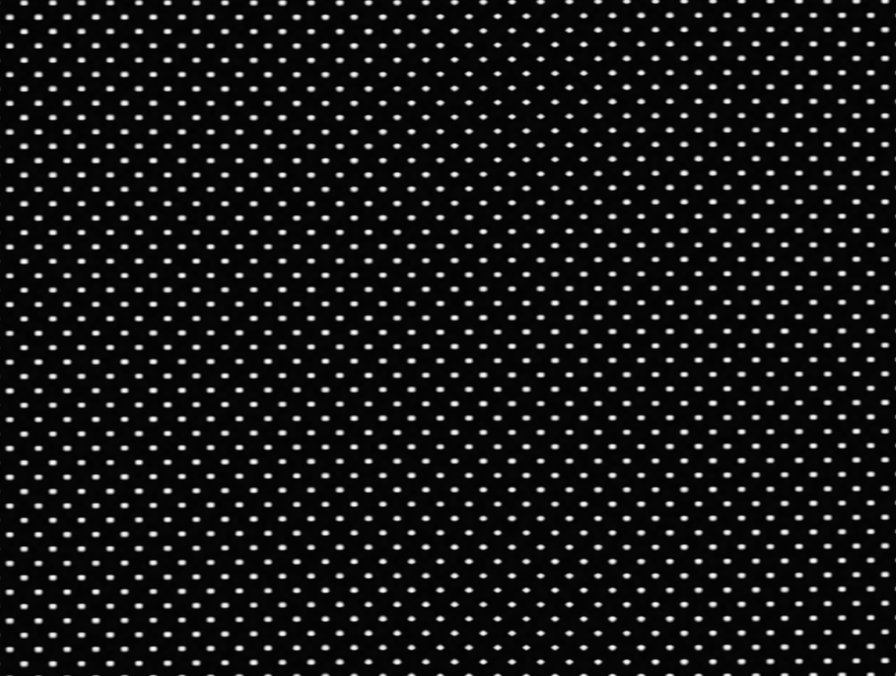
Write a WebGL 2 fragment shader that draws this pattern.

```glsl
#version 300 es
precision highp float;
// Soft white dashes in a staggered grid on near-black, their shape drifting slowly across the canvas.

uniform vec2 u_resolution;
out vec4 fragColor;

const float TAU = 6.2831853;
const float REPEATS = 31.22; // cells across the canvas width

float hash(vec2 p) {
    vec3 q = fract(vec3(p.xyx) * 0.1031);
    q += dot(q, q.yzx + 33.33);
    return fract((q.x + q.y) * q.z);
}

float valueNoise(vec2 p) {
    vec2 i = floor(p);
    vec2 f = smoothstep(0.0, 1.0, fract(p));
    return mix(mix(hash(i), hash(i + vec2(1, 0)), f.x),
               mix(hash(i + vec2(0, 1)), hash(i + vec2(1, 1)), f.x), f.y);
}

// Soft superellipse; local is the offset from its centre in cells.
float dash(vec2 local, vec2 id) {
    vec2 place = id / REPEATS;

    // Pointed near the centre of the top and bottom, boxy elsewhere
    float pointed = exp(-pow((place.x - 0.55) / 0.22, 2.0))
                  * (0.5 + 0.5 * cos(TAU * (place.y - 0.64) / 0.62));
    float power = mix(2.5, 1.5, pointed);

    // Domes and bowls: one half is taller than the other
    float bias = 0.2 * sin(TAU * (place.x - 0.55) / 0.7)
                     * cos(TAU * (place.y - 0.64) / 1.2);
    local.y *= 1.0 - bias * sign(local.y);

    vec2 r = pow(abs(local) / vec2(1.22, 0.82), vec2(power));
    float radius = pow(r.x + r.y, 1.0 / power);
    float size = 0.96 + 0.08 * hash(id * 2.0 + 70.0);
    float brightness = 0.94 + 0.06 * hash(id * 2.0 + 19.0);
    return brightness * (1.0 - smoothstep(0.033, 0.171, radius / size));
}

void main() {
    vec2 grid = gl_FragCoord.xy / u_resolution.x * REPEATS;

    // Rows climb very slightly to the right
    vec2 p = grid - vec2(0.841, 0.435 + 0.003 * grid.x);

    // Two interleaved lattices form the stagger
    float light = 0.0;
    for (int i = 0; i < 2; i++) {
        vec2 shift = vec2(0.5 * float(i));
        vec2 id = floor(p - shift + 0.5) + shift;
        light = max(light, dash(p - id, id));
    }

    // Faint mottling in the dark ground
    float ground = 0.012 + 0.016 * valueNoise(grid * 5.0 + 40.0);
    fragColor = vec4(vec3(mix(ground, 0.97, light)), 1.0);
}
```
